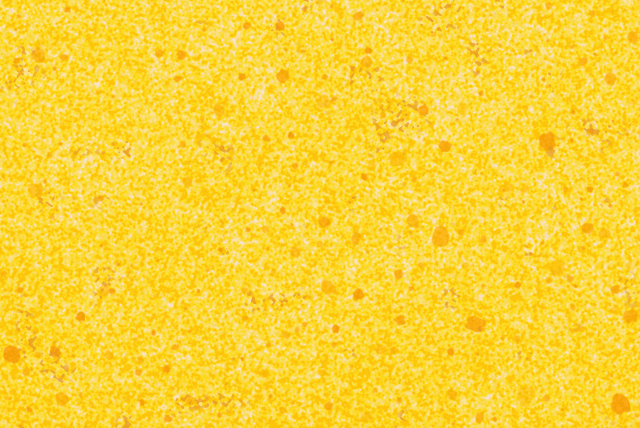
Give the GLSL for this texture, as a Shadertoy shader.

```glsl
// Yellow sponge: a fine two-scale grain is spread over a ramp from
// amber to cream, then three sizes of soft, wobbly orange pores and
// a few clusters of rusty specks are laid on top.

vec2 hash2(vec2 p) {
    vec3 q = fract(vec3(p.xyx) * vec3(0.1031, 0.1030, 0.0973));
    q += dot(q, q.yzx + 33.33);
    return fract((q.xx + q.yz) * q.zy);
}

float noise(vec2 p) {
    vec2 i = floor(p), f = fract(p);
    f = f * f * (3.0 - 2.0 * f);
    float low = mix(hash2(i).x, hash2(i + vec2(1, 0)).x, f.x);
    float high = mix(hash2(i + vec2(0, 1)).x, hash2(i + vec2(1, 1)).x, f.x);
    return mix(low, high, f.y);
}

vec2 rotate(vec2 p, float a) {
    float c = cos(a), s = sin(a);
    return vec2(c * p.x - s * p.y, s * p.x + c * p.y);
}

// Amber to cream, placed along a roughly normal grain value
vec3 spongeRamp(float z) {
    vec3 c = mix(vec3(0.99, 0.77, 0.04), vec3(0.99, 0.85, 0.11), smoothstep(-1.5, -0.4, z));
    c = mix(c, vec3(0.98, 0.86, 0.29), smoothstep(-0.35, 0.5, z));
    c = mix(c, vec3(0.98, 0.87, 0.42), smoothstep(0.5, 1.2, z));
    c = mix(c, vec3(0.98, 0.88, 0.58), smoothstep(1.2, 1.9, z));
    return mix(c, vec3(0.97, 0.88, 0.81), smoothstep(1.9, 2.6, z));
}

// One scattered layer of pores: x is coverage, y is depth of colour
vec2 pores(vec2 p, float cells, float share, float minRadius, float maxRadius, float seed) {
    vec2 result = vec2(0.0);
    vec2 home = floor(p * cells);
    for (int y = -1; y <= 1; y++)
    for (int x = -1; x <= 1; x++) {
        vec2 id = home + vec2(x, y);
        vec2 pick = hash2(id + seed);
        if (pick.x > share) continue;
        vec2 shape = hash2(id + seed + 57.3);
        vec2 center = (id + 0.1 + 0.8 * hash2(id + seed + 19.7)) / cells;
        vec2 d = rotate(p - center, 6.283 * shape.x);
        d.x *= 1.0 + 0.35 * shape.y;
        float radius = mix(minRadius, maxRadius, pick.y * pick.y);
        float wobble = 0.45 * radius * (noise(d / radius * 1.6 + 40.0 * shape) - 0.5);
        float cover = 1.0 - smoothstep(-0.003, 0.003, length(d) + wobble - radius);
        cover *= 0.5 + 0.45 * sqrt(shape.x);
        if (cover > result.x) result = vec2(cover, shape.x);
    }
    return result;
}

void mainImage(out vec4 fragColor, in vec2 fragCoord) {
    vec2 p = fragCoord / iResolution.y;

    // Grain with gentle mottling, scaled to unit spread
    float fine = noise(rotate(p, 0.35) * 150.0 + 11.0);
    float finer = noise(rotate(p, 1.1) * 215.0 + 300.0);
    float mottle = noise(rotate(p, 0.5) * vec2(26.0, 38.0) + 70.0);
    float broad = noise(p * 5.0 + 8.0);
    float grain = (0.58 * fine + 0.42 * finer - 0.5) / 0.155;
    float z = grain + 0.9 * (mottle - 0.5) + 0.5 * (broad - 0.5) + 0.15 * (p.y - 0.5);
    vec3 color = spongeRamp(z);

    // Slight unevenness of light on the fibres
    color.g += 0.025 * (noise(rotate(p, 0.8) * 170.0 + 90.0) - 0.5);

    // Pores, large to small
    vec2 pore = pores(p, 5.0, 0.32, 0.014, 0.025, 3.0);
    vec2 medium = pores(p, 10.0, 0.40, 0.008, 0.016, 131.0);
    vec2 small = pores(p, 20.0, 0.32, 0.004, 0.009, 277.0);
    if (medium.x > pore.x) pore = medium;
    if (small.x > pore.x) pore = small;
    vec3 poreColor = mix(vec3(0.99, 0.75, 0.03), vec3(0.97, 0.63, 0.04), pore.y);
    poreColor += 0.012 * grain;
    color = mix(color, poreColor, pore.x);

    // Rusty specks gathered in sparse patches
    float patches = smoothstep(0.70, 0.90, noise(p * 17.0 + 210.0));
    float specks = smoothstep(0.60, 0.82, noise(rotate(p, 0.6) * 135.0 + 510.0));
    color = mix(color, vec3(0.90, 0.58, 0.16), 0.65 * specks * (0.08 + patches));

    fragColor = vec4(clamp(color, 0.0, 1.0), 1.0);
}
```
